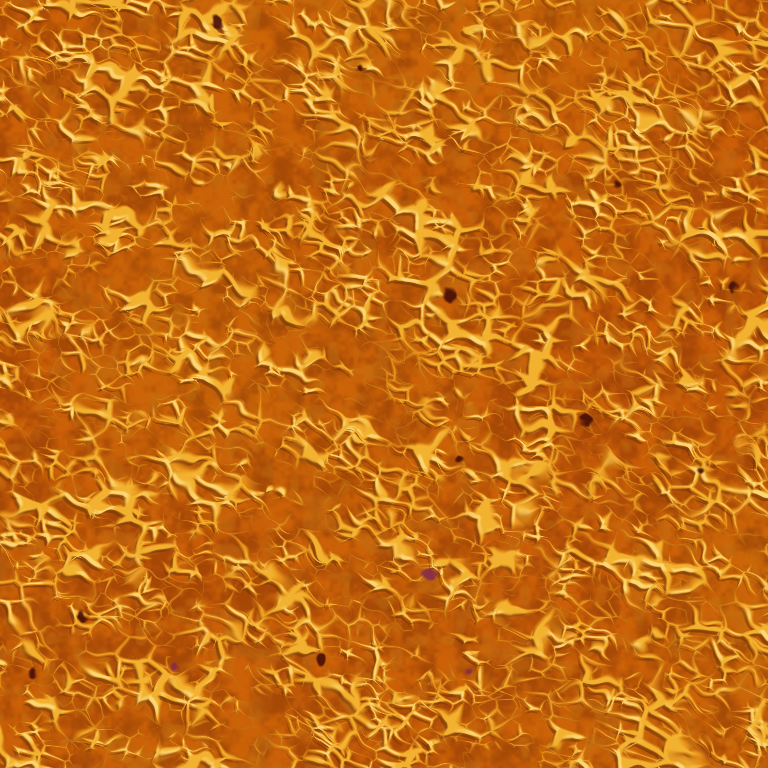
A WebGL 2 fragment shader for this texture:

```glsl
#version 300 es
precision highp float;
// Amber tissue split by short, bright, slanted cracks with a few dark specks.
// Cracks are stretched cellular borders, opened here and there by a noise mask;
// a shifted second and third sample gives them a pale rim and a dark shadow.

uniform vec2 u_resolution;
out vec4 fragColor;

const float SLANT = -0.42;                 // main crack direction, radians
const vec2 CRACK_CELLS = vec2(23.0, 36.0); // cells along and across the slant
const float FINE_SCALE = 1.8;              // size ratio of the small cracks
const vec2 OPENING = vec2(-0.32, 0.43);    // crack width range
const vec2 RELIEF = vec2(0.0036, 0.0042);  // shift towards the light
const float SPECK_GRID = 6.0;
const float SPECK_CHANCE = 0.36;

const vec3 BROWN = vec3(0.65, 0.29, 0.025);
const vec3 ORANGE = vec3(0.80, 0.385, 0.03);
const vec3 OCHRE = vec3(0.76, 0.44, 0.07);
const vec3 AMBER = vec3(0.89, 0.53, 0.08);
const vec3 YELLOW = vec3(0.95, 0.70, 0.19);
const vec3 PALE = vec3(1.0, 0.89, 0.56);
const vec3 SHADOW = vec3(0.42, 0.20, 0.03);
const vec3 SPECK = vec3(0.27, 0.05, 0.03);
const vec3 PURPLE = vec3(0.52, 0.17, 0.30);

vec2 hash2(vec2 cell) {
  vec3 h = fract(cell.xyx * vec3(0.1031, 0.1030, 0.0973));
  h += dot(h, h.yzx + 33.33);
  return fract((h.xx + h.yz) * h.zy);
}

float valueNoise(vec2 p) {
  vec2 i = floor(p), f = fract(p);
  f = f * f * (3.0 - 2.0 * f);
  float low = mix(hash2(i).x, hash2(i + vec2(1, 0)).x, f.x);
  float high = mix(hash2(i + vec2(0, 1)).x, hash2(i + vec2(1, 1)).x, f.x);
  return mix(low, high, f.y);
}

// Difference of the two nearest point distances: zero on cell borders.
float cellBorder(vec2 p) {
  vec2 i = floor(p), f = fract(p);
  float nearest = 9.0, second = 9.0;
  for (int y = -1; y <= 1; y++) {
    for (int x = -1; x <= 1; x++) {
      vec2 o = vec2(x, y);
      float d = length(o + 0.05 + 0.9 * hash2(i + o) - f);
      second = min(second, max(nearest, d));
      nearest = min(nearest, d);
    }
  }
  return second - nearest;
}

// Positive inside a crack, growing towards its middle line.
float crackDepth(vec2 p) {
  float width = mix(OPENING.x, OPENING.y, valueNoise(p * 0.95 + 40.0));
  return width - cellBorder(p);
}

float cracks(vec2 p) {
  vec2 bend = vec2(valueNoise(p * 48.0), valueNoise(p * 48.0 + 70.0)) - 0.5;
  p += 0.014 * bend + 0.008 * sin(p.yx * 13.0 + 1.0);
  vec2 along = vec2(cos(SLANT), sin(SLANT));
  vec2 q = vec2(dot(p, along), dot(p, vec2(-along.y, along.x))) * CRACK_CELLS + 90.0;
  return max(crackDepth(q), 0.75 * crackDepth(q * FINE_SCALE + 17.0) - 0.02);
}

float core(float depth) { return smoothstep(0.03, 0.2, depth); }

// x: speck coverage, y: random tint of that speck.
vec2 specks(vec2 p) {
  p += 0.008 * (vec2(valueNoise(p * 110.0), valueNoise(p * 110.0 + 30.0)) - 0.5);
  vec2 cell = floor(p * SPECK_GRID);
  vec2 pick = hash2(cell + 211.0), spot = 0.15 + 0.7 * hash2(cell + 57.0);
  float d = length(fract(p * SPECK_GRID) - spot) / SPECK_GRID;
  float radius = mix(0.004, 0.012, pick.y * pick.y);
  float cover = 1.0 - smoothstep(radius - 0.003, radius + 0.002, d);
  return vec2(cover * step(pick.x, SPECK_CHANCE), hash2(cell + 133.0).x);
}

void main() {
  vec2 p = gl_FragCoord.xy / u_resolution.y;

  // Mottled ground with broad drifts of colour
  float grain = 0.45 * valueNoise(p * 38.0) + 0.35 * valueNoise(p * 85.0 + 9.0)
              + 0.2 * valueNoise(p * 190.0 + 5.0);
  float drift = valueNoise(p * 4.0 + 3.0) - 0.5;
  vec3 color = mix(BROWN, ORANGE, smoothstep(0.2, 0.75, grain + 0.16 * drift));
  float ochre = smoothstep(0.6, 0.85, valueNoise(p * 60.0 + 25.0));
  color = mix(color, OCHRE, 0.45 * ochre);
  color.g += 0.035 * drift;

  // Cracks: soft halo, yellow core, pale rim and shadow
  float depth = cracks(p);
  float inside = core(depth);
  float shadow = core(cracks(p + RELIEF)) * (1.0 - inside);
  float rim = inside * (1.0 - core(cracks(p - RELIEF)));
  color = mix(color, OCHRE, 0.8 * smoothstep(-0.1, 0.0, depth));
  color = mix(color, AMBER, smoothstep(-0.03, 0.08, depth));
  color = mix(color, SHADOW, 0.6 * shadow);
  color = mix(color, YELLOW, inside);
  color = mix(color, PALE, 0.75 * rim * smoothstep(0.35, 0.7, valueNoise(p * 45.0 + 60.0)));

  // Dark specks, a few of them purple
  vec2 speck = specks(p);
  color = mix(color, mix(SPECK, PURPLE, step(0.85, speck.y)), 0.9 * speck.x);
  fragColor = vec4(color, 1.0);
}
```
